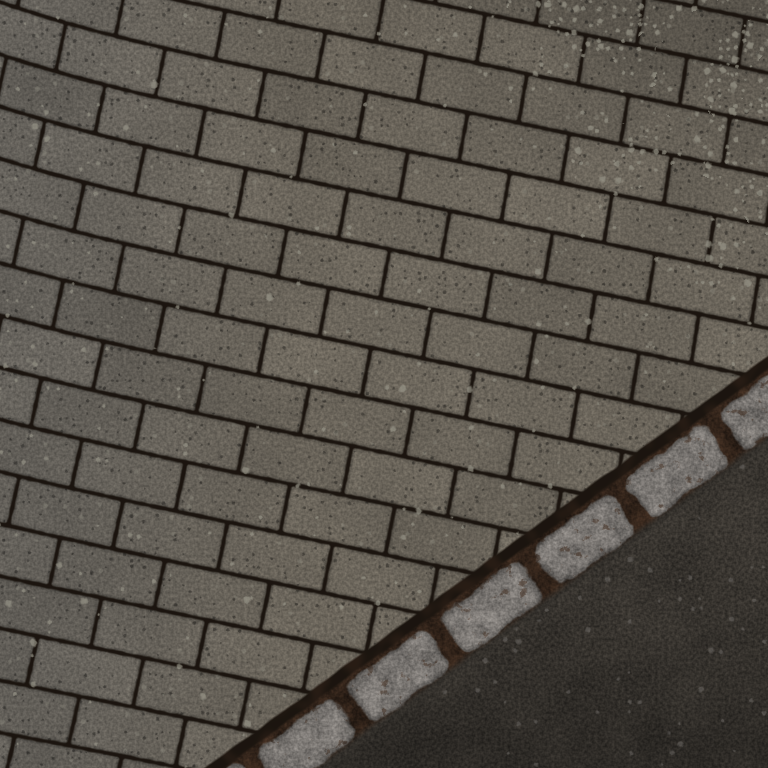
Write a WebGL 1 fragment shader that draws this texture.

```glsl
precision highp float;
uniform vec2 u_resolution;

// Paver lattice, measured with y pointing down
const vec2 LATTICE_ORIGIN = vec2(0.5807, 0.3034);
const vec2 COLUMN_AXIS = vec2(7.217, 1.320);
const vec2 ROW_AXIS = vec2(-3.139, 15.036);
const vec2 PAVER_HALF = vec2(0.0681, 0.0325);
const float JOINT_HALF = 0.0024;

// Kerb band
const vec2 KERB_NORMAL = vec2(0.591, 0.807);
const float KERB_OFFSET = 0.969;
const float KERB_CENTRE = 0.048;
const float STONE_PITCH = 0.1497;
const float STONE_START = -0.0493;
const vec2 STONE_HALF = vec2(0.068, 0.034);

// Palette
const vec3 PAVER = vec3(0.415, 0.392, 0.352);
const vec3 JOINT = vec3(0.105, 0.080, 0.058);
const vec3 SOIL = vec3(0.155, 0.110, 0.080);
const vec3 GRANITE = vec3(0.475, 0.460, 0.445);
const vec3 ASPHALT = vec3(0.220, 0.205, 0.185);
const vec3 LICHEN = vec3(0.590, 0.580, 0.530);

float hash(vec2 p) {
  p = fract(p * vec2(0.1031, 0.1137));
  p += dot(p, p.yx + 33.33);
  return fract((p.x + p.y) * p.x * 91.7);
}

vec2 gradient(vec2 cell) {
  float angle = 6.2832 * hash(cell + 17.0);
  return vec2(cos(angle), sin(angle));
}

float noise(vec2 p) {
  vec2 i = floor(p), f = fract(p);
  vec2 w = f * f * f * (f * (f * 6.0 - 15.0) + 10.0);
  vec2 e = vec2(1.0, 0.0);
  return mix(
    mix(dot(gradient(i), f), dot(gradient(i + e), f - e), w.x),
    mix(dot(gradient(i + e.yx), f - e.yx), dot(gradient(i + 1.0), f - 1.0), w.x), w.y);
}

float fbm(vec2 p) {
  float sum = 0.0, gain = 1.0;
  for (int k = 0; k < 4; k++) {
    sum += gain * noise(p);
    p = p * 2.03 + 11.3;
    gain *= 0.55;
  }
  return sum;
}

float boxDistance(vec2 p, vec2 halfSize, float radius) {
  vec2 d = abs(p) - halfSize + radius;
  return length(max(d, 0.0)) + min(max(d.x, d.y), 0.0) - radius;
}

// Jittered round specks; density is the filled share of the cells
float specks(vec2 p, float scale, float density, float px) {
  vec2 g = p * scale, cell = floor(g);
  vec2 centre = 0.3 + 0.4 * vec2(hash(cell + 3.0), hash(cell + 71.0));
  float radius = mix(0.1, 0.28, hash(cell + 29.0));
  float dist = length(fract(g) - centre) + 0.12 * noise(g * 4.0) - radius;
  float soft = scale * px + 0.04;
  return step(hash(cell + 113.0), density) * (1.0 - smoothstep(-soft, soft, dist));
}

vec3 pavers(vec2 q, float grain, float px) {
  vec2 d = q - LATTICE_ORIGIN;
  float left = max(0.0, 1.0 - q.x / 0.39);
  float row = dot(d, ROW_AXIS) - 0.05 + 0.25 * left * left * left * (1.0 - 1.28 * q.y);
  float column = dot(d, COLUMN_AXIS) - 0.51 * d.x * d.y;
  float rowId = floor(row + 0.5);
  column += 0.5 * mod(rowId, 2.0);
  vec2 id = vec2(floor(column), rowId);
  vec2 local = vec2(fract(column) - 0.5, row - rowId) * 2.0 * PAVER_HALF;
  float edge = boxDistance(local, PAVER_HALF - JOINT_HALF, 0.003) + 0.0011 * noise(q * 90.0);

  // Face tone, pits and pale grit
  float corner = smoothstep(0.72, 1.25, q.x + 0.35 - 1.1 * q.y);
  vec3 face = PAVER * (1.0 + 0.09 * (hash(id + 50.0) - 0.5) + 0.07 * fbm(q * 9.0));
  face = mix(face, face * vec3(0.94, 0.96, 1.0), smoothstep(0.45, 0.0, q.x));
  face *= 1.0 - 0.15 * corner * smoothstep(0.3, 0.0, q.y);
  face *= 1.0 + 0.22 * grain;
  face *= 1.0 - 0.35 * specks(q, 120.0, 0.16, px);
  face = mix(face, LICHEN, 0.35 * specks(q + 0.37, 85.0, 0.06, px));
  face *= 1.0 - 0.18 * smoothstep(-0.005, 0.0, edge);

  vec3 color = mix(face, JOINT, smoothstep(-px - 0.0006, px + 0.0006, edge));
  float patchy = corner * smoothstep(-0.35, 0.35, noise(q * 13.0));
  float lichen = max(specks(q, 58.0, 0.65 * patchy, px), specks(q + 0.71, 95.0, 0.5 * patchy, px));
  return mix(color, LICHEN, 0.7 * lichen);
}

vec3 kerb(vec2 q, float across, float grain, float px) {
  float along = dot(q, vec2(-KERB_NORMAL.y, KERB_NORMAL.x)) - STONE_START;
  float id = floor(along / STONE_PITCH + 0.5);
  vec2 local = vec2(along - id * STONE_PITCH, across - KERB_CENTRE);
  vec2 size = STONE_HALF - vec2(0.006, 0.003) * hash(vec2(id + 40.0, 7.0));
  float edge = boxDistance(local, size, 0.012) + 0.005 * fbm(q * 32.0);
  float mottling = fbm(q * 38.0);
  vec3 stone = GRANITE * (1.0 + 0.24 * mottling + 0.25 * grain);
  stone = mix(stone, SOIL * 1.7, 0.55 * smoothstep(0.3, 0.6, fbm(q * 55.0 + 8.0)));
  stone *= 1.0 - 0.25 * smoothstep(-0.008, 0.0, edge);
  vec3 soil = SOIL * (1.25 + 0.6 * mottling + 0.4 * grain);
  vec3 ground = mix(soil, ASPHALT * (0.9 + 0.3 * grain), smoothstep(0.074, 0.086, across));
  return mix(stone, ground, smoothstep(-px - 0.001, px + 0.001, edge));
}

vec3 asphalt(vec2 q, float grain, float px) {
  vec3 color = ASPHALT * (1.0 + 0.16 * fbm(q * 14.0) + 0.38 * grain);
  color *= 1.0 - 0.18 * smoothstep(0.75, 1.0, q.y);
  return mix(color, GRANITE, 0.45 * specks(q, 75.0, 0.07, px));
}

void main() {
  vec2 q = gl_FragCoord.xy / u_resolution;
  q.y = 1.0 - q.y;
  float px = 0.75 / min(u_resolution.x, u_resolution.y);
  float grain = noise(q * 230.0) + 0.6 * noise(q * 410.0 + 5.0);
  float across = dot(q, KERB_NORMAL) - KERB_OFFSET + 0.002 * noise(q * 28.0);

  // Paving, dark soil seam, kerb stones, road
  vec3 color = pavers(q, grain, px);
  vec3 seam = mix(JOINT, SOIL, smoothstep(-0.2, 0.5, noise(q * 40.0)));
  color = mix(color, seam, smoothstep(-0.005 - px, -0.003 + px, across));
  color = mix(color, kerb(q, across, grain, px), smoothstep(0.008, 0.013, across));
  color = mix(color, asphalt(q, grain, px), smoothstep(0.084, 0.092, across));
  gl_FragColor = vec4(color, 1.0);
}
```
